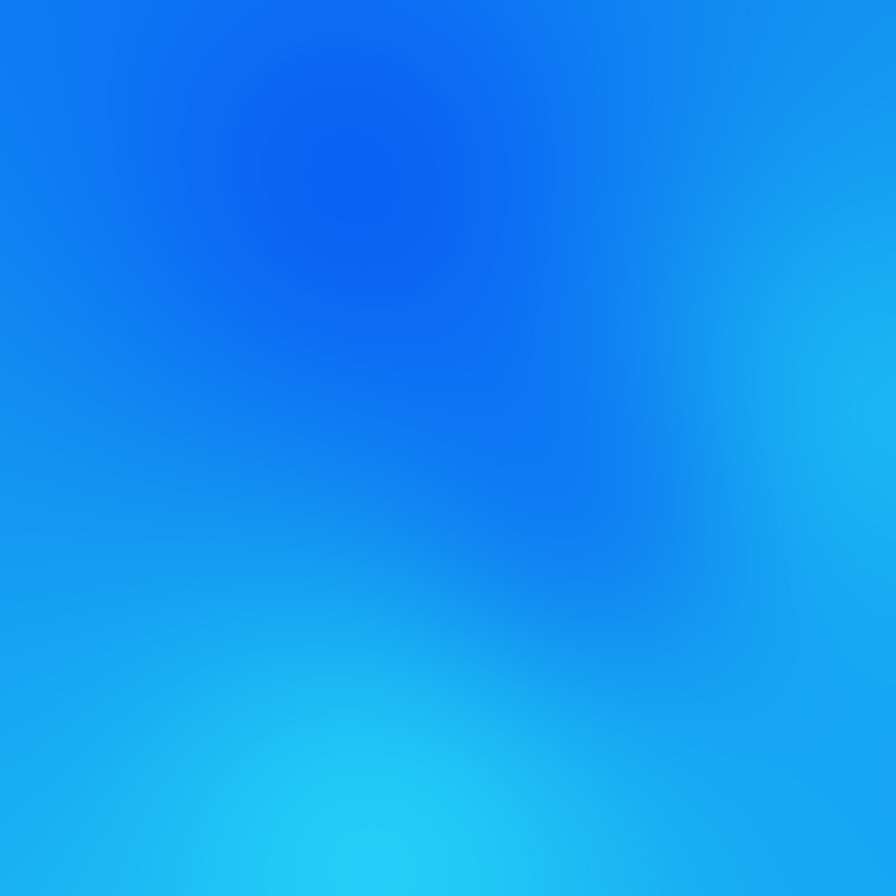
This background is drawn by a WebGL 2 fragment shader. Its source:

```glsl
#version 300 es
precision highp float;
// A soft blue gradient mesh: a tilted brightness field between four corners,
// raised by two cyan glows and lowered by two deep blue pools.
// The field value is the green level, which a three-stop ramp turns into colour.

uniform vec2 u_resolution;
out vec4 outColor;

// Colour ramp stops, ordered by their green level
const vec3 DEEP_BLUE = vec3(0.040, 0.380, 0.957);
const vec3 SKY_BLUE  = vec3(0.078, 0.610, 0.948);
const vec3 CYAN      = vec3(0.130, 0.800, 0.966);

// Field level at the corners: left, right
const vec2 BOTTOM_LEVELS = vec2(0.685, 0.650);
const vec2 TOP_LEVELS    = vec2(0.500, 0.580);

// Blobs: centre x, centre y, spread, strength (negative darkens)
const vec4 DEEP_POOL   = vec4(0.41, 0.76, 0.23, -0.180);
const vec4 VALLEY      = vec4(0.66, 0.41, 0.15, -0.125);
const vec4 BOTTOM_GLOW = vec4(0.43, 0.08, 0.20, 0.150);
const vec4 RIGHT_GLOW  = vec4(0.95, 0.55, 0.18, 0.110);

// Gaussian bump with the given centre, spread and strength
float blob(vec2 p, vec4 shape) {
    vec2 offset = (p - shape.xy) / shape.z;
    return shape.w * exp(-0.5 * dot(offset, offset));
}

// Brightness field over the canvas
float fieldLevel(vec2 p) {
    vec2 edge = mix(BOTTOM_LEVELS, TOP_LEVELS, p.y);
    float level = mix(edge.x, edge.y, p.x);
    level += blob(p, DEEP_POOL) + blob(p, VALLEY);
    level += blob(p, BOTTOM_GLOW) + blob(p, RIGHT_GLOW);
    return level;
}

// Ramp lookup by green level
vec3 ramp(float level) {
    float low = (level - DEEP_BLUE.g) / (SKY_BLUE.g - DEEP_BLUE.g);
    float high = (level - SKY_BLUE.g) / (CYAN.g - SKY_BLUE.g);
    return level < SKY_BLUE.g ? mix(DEEP_BLUE, SKY_BLUE, low)
                              : mix(SKY_BLUE, CYAN, high);
}

void main() {
    vec2 uv = gl_FragCoord.xy / u_resolution;
    outColor = vec4(ramp(fieldLevel(uv)), 1.0);
}
```
